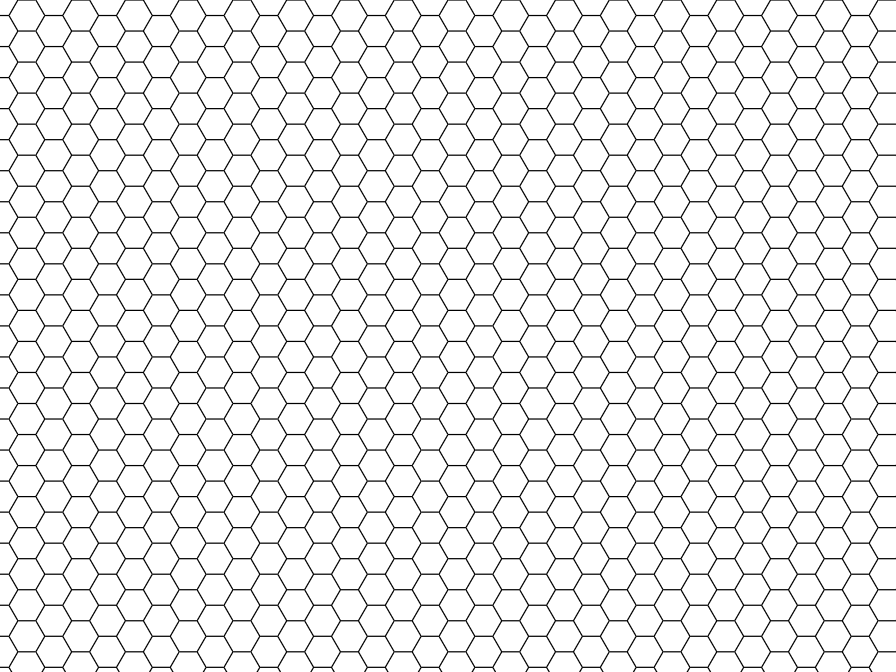
Reproduce this pattern procedurally as a Shadertoy shader.

```glsl
const float SIDES_ACROSS = 50.0;   // hexagon sides per canvas width (3 per repeat)
const float LINE_WIDTH = 0.069;    // in hexagon sides
const vec3 PAPER = vec3(1.0);
const vec3 INK = vec3(0.0);

const float APOTHEM = 0.5 * sqrt(3.0);
const vec2 REPEAT = vec2(3.0, 2.0 * APOTHEM);

// Offset from the nearest centre of a flat-topped, unit-sided hexagon
vec2 hexCell(vec2 p) {
    vec2 evenColumn = mod(p + 0.5 * REPEAT, REPEAT) - 0.5 * REPEAT;
    vec2 oddColumn = mod(p, REPEAT) - 0.5 * REPEAT;
    return dot(evenColumn, evenColumn) < dot(oddColumn, oddColumn) ? evenColumn : oddColumn;
}

// Distance from inside a hexagon to its nearest side
float edgeDistance(vec2 cell) {
    vec2 q = abs(cell);
    return APOTHEM - max(q.y, dot(q, vec2(APOTHEM, 0.5)));
}

// Share of a pixel-wide box covered by a line, valid for hairlines too
float lineCoverage(float dist, float width, float pixel) {
    float inner = max(dist - 0.5 * pixel, -0.5 * width);
    float outer = min(dist + 0.5 * pixel, 0.5 * width);
    return clamp((outer - inner) / pixel, 0.0, 1.0);
}

void mainImage(out vec4 fragColor, in vec2 fragCoord) {
    // The grid is anchored on a hexagon centre at the top left corner
    float pixel = SIDES_ACROSS / iResolution.x;
    vec2 p = vec2(fragCoord.x, iResolution.y - fragCoord.y) * pixel;

    float ink = lineCoverage(edgeDistance(hexCell(p)), LINE_WIDTH, pixel);
    fragColor = vec4(mix(PAPER, INK, ink), 1.0);
}
```
